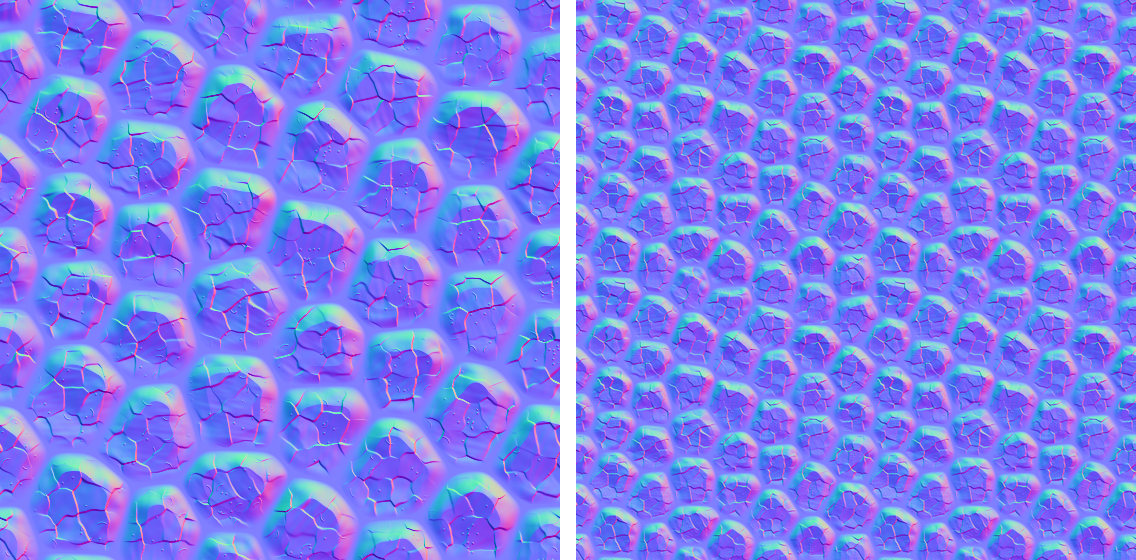
Left, the tile; right, the same tile 2 across and 2 down.
Write a three.js fragment shader that draws this texture map.

```glsl
varying vec2 vUv;

const vec2 GRID = vec2(7.0, 6.0);   // stones across and up
const float COLUMN_SHIFT = 4.0 / 7.0;
const vec2 ORIGIN = vec2(0.059, 0.03);

float hash(vec2 p) {
  vec3 q = fract(p.xyx * 0.1031);
  q += dot(q, q.yzx + 33.33);
  return fract((q.x + q.y) * q.z);
}

vec2 hash2(vec2 p) {
  return vec2(hash(p), hash(p + 47.3));
}

float noise(vec2 p) {
  vec2 i = floor(p), f = fract(p);
  f = f * f * (3.0 - 2.0 * f);
  return mix(mix(hash(i), hash(i + vec2(1, 0)), f.x),
             mix(hash(i + vec2(0, 1)), hash(i + vec2(1, 1)), f.x), f.y);
}

vec2 rotate(vec2 p, float angle) {
  float c = cos(angle), s = sin(angle);
  return vec2(c * p.x - s * p.y, s * p.x + c * p.y);
}

float columnShift(float column) {
  return fract(mod(column, GRID.x) * COLUMN_SHIFT);
}

// Cell near p, in columns that are staggered vertically
vec2 cellNear(vec2 p, vec2 offset) {
  float column = floor(p.x * GRID.x) + offset.x;
  return vec2(column, floor(p.y * GRID.y - columnShift(column)) + offset.y);
}

vec2 stoneCentre(vec2 cell, float jitter) {
  vec2 wander = jitter * (hash2(mod(cell, GRID) + 5.0) - 0.5);
  return (cell + vec2(0.0, columnShift(cell.x)) + 0.5 + wander) / GRID;
}

// Rounded distance to the joint; also gives the stone's local position and id
float stoneEdge(vec2 p, float jitter, float sharpness, out vec2 local, out vec2 id) {
  float nearest = 9.0;
  vec2 home = vec2(0.0), toHome = vec2(0.0);
  for (int i = -1; i <= 1; i++) for (int j = -1; j <= 1; j++) {
    vec2 cell = cellNear(p, vec2(i, j));
    vec2 toCell = stoneCentre(cell, jitter) - p;
    float d = dot(toCell, toCell);
    if (d < nearest) { nearest = d; home = cell; toHome = toCell; }
  }
  float sum = 0.0;
  for (int i = -1; i <= 1; i++) for (int j = -1; j <= 1; j++) {
    vec2 cell = cellNear(p, vec2(i, j));
    if (distance(cell, home) > 0.5) {
      vec2 toCell = stoneCentre(cell, jitter) - p;
      sum += exp(-sharpness * dot(0.5 * (toCell + toHome), normalize(toCell - toHome)));
    }
  }
  local = -toHome;
  id = mod(home, GRID);
  return -log(max(sum, 1e-6)) / sharpness;
}

// Chipped planes: each has its own level and tilt, blended over a thin crease
float facets(vec2 p, float level, float tilt, float crispness) {
  vec2 base = floor(p);
  float total = 0.0, weights = 0.0;
  for (int i = -1; i <= 1; i++) for (int j = -1; j <= 1; j++) {
    vec2 cell = base + vec2(i, j);
    vec2 q = p - cell - 0.1 - 0.8 * hash2(cell);
    vec2 slope = tilt * (hash2(cell + 19.0) - 0.5) + vec2(0.07, -0.05);
    float w = exp(-crispness * dot(q, q));
    total += w * (level * (hash(cell + 71.0) - 0.5) + dot(q, slope));
    weights += w;
  }
  return total / max(weights, 1e-25);
}

// Tiny grains, present in a share of the cells
float grains(vec2 p, float share) {
  vec2 cell = floor(p);
  vec2 q = fract(p) - 0.35 - 0.3 * hash2(cell);
  return step(hash(cell + 31.0), share) * smoothstep(0.33, 0.05, length(q));
}

// Short curved nicks
float nicks(vec2 p, float share, float width) {
  vec2 cell = floor(p);
  vec2 q = rotate(fract(p) - 0.5, 6.283 * hash(cell + 13.0));
  float radius = 0.2 + 0.2 * hash(cell + 3.0);
  float line = smoothstep(width, 0.0, abs(length(q) - radius));
  float arc = smoothstep(0.6, 0.85, q.x / max(length(q), 1e-3));
  return step(hash(cell + 61.0), share) * line * arc;
}

float height(vec2 p) {
  vec2 local, id;
  float edge = stoneEdge(p, 0.36, 130.0, local, id);
  vec2 place = local + 3.0 + 2.0 * hash2(id + 11.0);   // own detail on each stone

  // Leaning face that drops off in a chipped rim, highest at the upper right
  vec2 lean = vec2(0.09, 0.31) + 0.18 * (hash2(id + 83.0) - 0.5);
  float lift = 0.014 + dot(local, lean);
  lift = 0.5 * (lift + sqrt(lift * lift + 2e-5));
  float chipped = edge + 0.012 * (noise(place * 38.0) - 0.5) * smoothstep(0.0, 0.02, edge);
  float t = clamp(chipped / 0.034, 0.0, 1.0);
  float body = lift * t * t * (2.0 - t);

  float face = smoothstep(0.003, 0.024, edge);
  vec2 warp = vec2(noise(place * 60.0), noise(place * 60.0 + 9.0)) - 0.5;
  float relief = 0.045 * facets(place * 23.0 + 0.2 * warp, 0.08, 0.4, 45.0);
  vec2 brushed = rotate(place, 6.283 * hash(id + 29.0));
  relief += 0.0010 * noise(brushed * vec2(35.0, 130.0)) + 0.0025 * noise(place * 32.0);
  float cluster = smoothstep(0.04, 0.012, length(local + vec2(0.0, 0.012)));
  relief += 0.0014 * grains(place * 120.0, 0.02 + 0.24 * cluster * hash(id + 37.0));
  relief += 0.0011 * nicks(place * 32.0, 0.25, 0.06);
  return body + face * relief;
}

void main() {
  vec2 p = vUv - ORIGIN, e = vec2(0.0009, 0.0);
  vec2 slope = vec2(height(p + e.xy) - height(p - e.xy),
                    height(p + e.yx) - height(p - e.yx)) / (2.0 * e.x);
  gl_FragColor = vec4(0.5 + 0.5 * normalize(vec3(-slope, 1.0)), 1.0);
}
```
